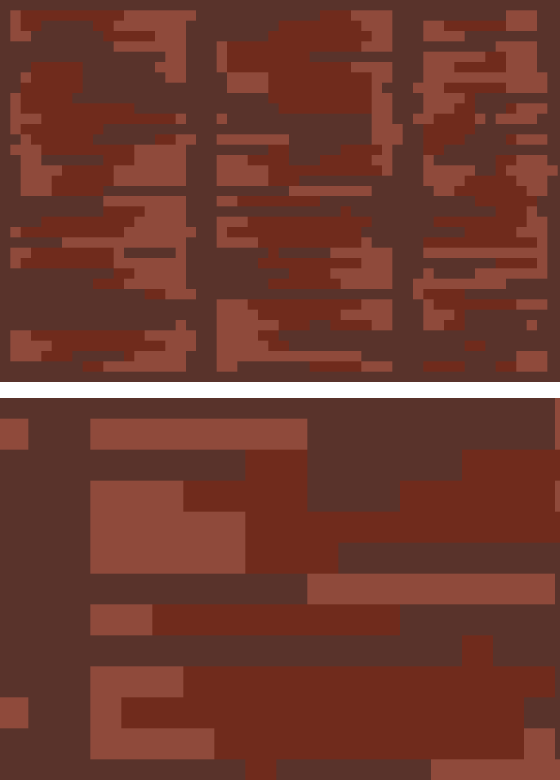
Top: the whole. Bottom: its middle third, enlarged.
This pattern is drawn by a Shadertoy shader. Its source:

```glsl
const vec3 MORTAR = vec3(0.35, 0.20, 0.17);
const vec3 CLAY = vec3(0.56, 0.29, 0.23);
const vec3 RUST = vec3(0.44, 0.17, 0.11);

const float ROWS = 37.0;
const float COLUMNS = 54.0;
const float BRICK_WIDTH = 19.75;
const float JOINT_PERIOD = 8.0;

float hash(vec2 p) {
    vec3 q = fract(p.xyx * 0.1031);
    q += dot(q, q.yzx + 33.33);
    return fract((q.x + q.y) * q.z);
}

float valueNoise(vec2 p) {
    vec2 i = floor(p), f = fract(p);
    f = f * f * (3.0 - 2.0 * f);
    return mix(mix(hash(i), hash(i + vec2(1, 0)), f.x),
               mix(hash(i + vec2(0, 1)), hash(i + vec2(1, 1)), f.x), f.y);
}

// Slow drift from row to row with some independent jitter
float rowNoise(float row, float seed) {
    float drift = valueNoise(vec2(row / 4.0, seed));
    return mix(drift, hash(vec2(row, seed + 57.0)), 0.45);
}

bool inside(float x, float lo, float hi) {
    return x > lo && x < hi;
}

// Dark horizontal dash, long on the joint rows
bool darkStreak(float x, float row, float lo, float hi, float seed) {
    bool joint = mod(row, JOINT_PERIOD) < 0.5;
    float chance = joint ? 0.85 : 0.24;
    float halfLength = (joint ? 4.5 : 2.0) + 2.5 * hash(vec2(row, seed + 1.0));
    float center = mix(lo, hi, hash(vec2(row, seed + 2.0)));
    return hash(vec2(row, seed)) < chance && abs(x - center) < halfLength;
}

// Ragged patches stretched along the rows
bool darkPatch(float x, float row) {
    float shift = 3.0 * hash(vec2(row, 211.0));
    return valueNoise(vec2((x + shift) / 8.0, row / 3.0) + 40.0) > 0.70;
}

vec3 cellColor(vec2 cell) {
    float x = cell.x + 0.5, row = cell.y;
    if (row < 0.5 || row > ROWS - 1.5) return MORTAR;

    // Brick extent on this row
    float brick = floor(x / BRICK_WIDTH);
    float start = brick * BRICK_WIDTH;
    float end = min(start + BRICK_WIDTH, COLUMNS);
    float seed = 10.0 * brick + 3.0;
    float lo = start + 0.3 + 2.0 * rowNoise(row, seed);
    float hi = end - 0.3 - 2.0 * rowNoise(row, seed + 1.0);
    if (!inside(x, lo, hi)) return MORTAR;
    if (darkPatch(x, row)) return MORTAR;
    if (darkStreak(x, row, lo, hi, seed + 100.0)) return MORTAR;

    // Rust core between uneven clay margins
    float left = rowNoise(row, seed + 2.0);
    float right = rowNoise(row, seed + 3.0);
    float coreLo = lo + 8.0 * left * left;
    float coreHi = hi - 1.0 - 10.0 * right * right;
    bool plain = hash(vec2(row, seed + 150.0)) < 0.14;
    return !plain && inside(x, coreLo, coreHi) ? RUST : CLAY;
}

void mainImage(out vec4 fragColor, in vec2 fragCoord) {
    // Average subsamples to smooth the cell edges
    vec3 sum = vec3(0.0);
    for (int j = -1; j <= 1; j++) {
        for (int i = -1; i <= 1; i++) {
            vec2 point = fragCoord + vec2(i, j) / 3.0;
            sum += cellColor(floor(point * ROWS / iResolution.y));
        }
    }
    fragColor = vec4(sum / 9.0, 1.0);
}
```
